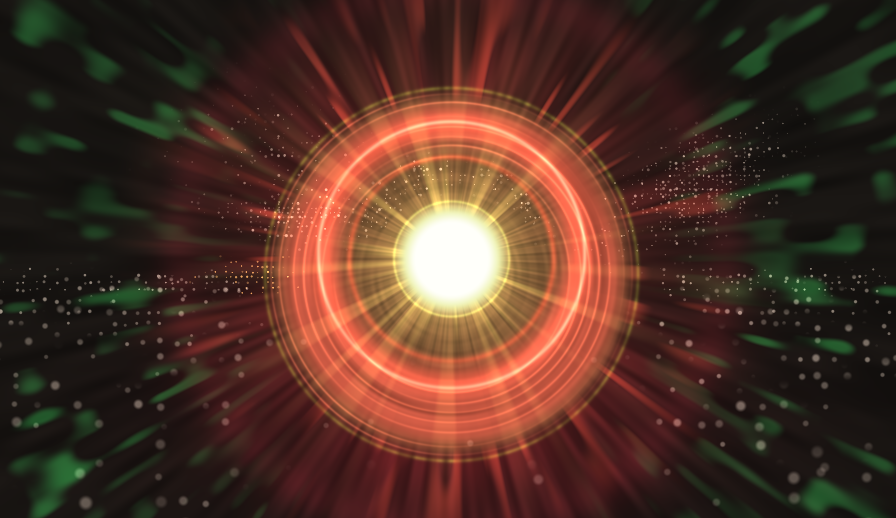
Write a Shadertoy shader that draws this background.

```glsl
// Glowing white core inside red light rings, with radial streaks and drifting dust.

const float TAU = 6.2831853;

float hash(vec2 p) {
    vec3 q = fract(vec3(p.xyx) * 0.1031);
    q += dot(q, q.yzx + 33.33);
    return fract((q.x + q.y) * q.z);
}

// Value noise that repeats along x after a whole number of cells
float noise(vec2 p, float period) {
    vec2 i = floor(p), f = fract(p);
    f = f * f * (3.0 - 2.0 * f);
    float x0 = mod(i.x, period), x1 = mod(i.x + 1.0, period);
    return mix(mix(hash(vec2(x0, i.y)), hash(vec2(x1, i.y)), f.x),
               mix(hash(vec2(x0, i.y + 1.0)), hash(vec2(x1, i.y + 1.0)), f.x), f.y);
}

// Noise drawn out along rays (turn is the angle from 0 to 1)
float rays(float turn, float r, float count, float stretch) {
    return noise(vec2(turn * count, r * stretch + count), count);
}

float line(float r, float radius, float width) {
    float d = (r - radius) / width;
    return exp(-d * d);
}

float cloud(vec2 p, vec2 center, vec2 size) {
    vec2 d = (p - center) / size;
    return exp(-dot(d, d));
}

// One soft dot per cell; amount is the share of cells filled
float dots(vec2 p, float cell, float amount) {
    vec2 g = p / cell, id = floor(g);
    vec2 center = 0.35 + 0.3 * vec2(hash(id + 7.0), hash(id + 19.0));
    float size = mix(0.17, 0.34, hash(id + 31.0));
    float shape = 1.0 - smoothstep(size * 0.35, size, length(fract(g) - center));
    return shape * smoothstep(0.0, 0.15, amount - hash(id)) * mix(0.4, 1.0, hash(id + 43.0));
}

void mainImage(out vec4 fragColor, in vec2 fragCoord) {
    vec2 p = (fragCoord - 0.5 * iResolution.xy) / iResolution.y - vec2(0.007, 0.0);
    float r = length(p);
    float turn = atan(p.y, p.x) / TAU + 0.5;
    float rOuter = length(p + vec2(0.0, 0.03));
    float rBand = length(p - vec2(0.0, 0.008));

    // Dark space with a red halo
    float halo = 1.0 - smoothstep(0.3, 0.68, r);
    float coarse = rays(turn, r, 60.0, 5.0);
    float fine = rays(turn, r, 220.0, 7.0);
    vec3 color = vec3(0.085, 0.075, 0.065);
    color += vec3(0.22, 0.045, 0.05) * halo * (0.5 + 0.7 * coarse);
    color += vec3(0.07, 0.01, 0.02) * line(r, 0.53, 0.04);
    color += vec3(0.10, 0.0, 0.02) * cloud(p, vec2(0.0, -0.32), vec2(0.5, 0.2));
    color *= 0.75 + 0.5 * fine;

    // Red streaks near the rings, green streaks toward the sides
    float redStreak = smoothstep(0.62, 0.95, rays(turn, r, 130.0, 6.0));
    color += vec3(0.38, 0.12, 0.08) * redStreak * (1.0 - smoothstep(0.33, 0.68, r));
    float greenStreak = smoothstep(0.58, 0.95, rays(turn, r, 170.0, 13.0));
    float sides = smoothstep(0.3, 0.75, abs(p.x) + 0.25 * abs(p.y));
    color += vec3(0.06, 0.27, 0.11) * greenStreak * sides * (0.4 + coarse);

    // Olive inner disk and red outer band
    float disk = 1.0 - smoothstep(0.325, 0.365, rOuter);
    float grain = noise(vec2(turn * 12.0, rOuter * 130.0), 12.0);
    float broad = noise(vec2(turn * 5.0, rOuter * 38.0 + 9.0), 5.0);
    float band = smoothstep(0.18, 0.25, rBand) * (1.0 - smoothstep(0.30, 0.36, rOuter));
    vec3 olive = vec3(0.43, 0.29, 0.18) * (0.72 + 0.35 * fine + 0.25 * grain);
    vec3 red = mix(vec3(0.46, 0.20, 0.14), vec3(0.93, 0.41, 0.31), 0.25 + 0.45 * broad + 0.35 * grain);
    color = mix(color, mix(olive, red, band), disk * 0.95);

    // Thin bright rings
    float sweep = 0.55 + 0.45 * noise(vec2(turn * 9.0, 3.0), 9.0);
    color += vec3(0.35, 0.10, 0.07) * line(rBand, 0.25, 0.022) * sweep;
    color += vec3(0.45, 0.38, 0.32) * line(rBand, 0.257, 0.004) * sweep;
    color += vec3(0.38, 0.08, 0.05) * line(r, 0.197, 0.006) * sweep;
    for (int i = 0; i < 7; i++) {
        float k = float(i);
        float radius = 0.225 + 0.02 * k + 0.009 * hash(vec2(k, 5.0));
        float arc = noise(vec2(turn * 7.0, k * 4.0), 7.0);
        color += vec3(0.32, 0.16, 0.11) * line(rOuter, radius, 0.0025) * arc;
    }
    color += vec3(0.16, 0.21, 0.05) * line(rOuter, 0.36, 0.004) * (0.4 + fine);

    // Gold-green rays leaving the core
    float beam = smoothstep(0.5, 0.95, rays(turn, r, 84.0, 3.0));
    color += vec3(0.32, 0.30, 0.13) * beam * exp(-7.0 * max(r - 0.1, 0.0));

    // Dust floor: dots grow toward the viewer
    float below = -p.y;
    float outside = smoothstep(0.30, 0.50, abs(p.x));
    float dust = 0.0;
    for (int i = 0; i < 5; i++) {
        float k = float(i);
        float depth = 0.045 + 0.022 * k * (k + 1.0);
        float layer = line(below, depth, 0.025 + 0.024 * k);
        float amount = layer * mix(0.035 * k, 0.62 - 0.06 * k, outside);
        dust += dots(p + k * 3.7, 0.013 + 0.009 * k, amount) * (1.0 - 0.1 * k);
    }

    // Dust clouds above the floor and inside the rings
    vec2 tilted = vec2(p.x, p.y - 0.35 * (p.x - 0.48));
    float haze = cloud(tilted, vec2(0.48, 0.14), vec2(0.15, 0.09)) * 0.65;
    haze += cloud(p, vec2(-0.31, 0.08), vec2(0.11, 0.04)) * 0.6;
    haze += cloud(p, vec2(-0.36, 0.21), vec2(0.18, 0.12)) * 0.18;
    haze += line(r, 0.17, 0.03) * smoothstep(0.0, 0.1, p.y) * 0.3;
    dust += dots(p + 11.0, 0.013, haze) + 0.7 * dots(p + 23.0, 0.009, haze);
    color += vec3(0.52, 0.48, 0.44) * min(dust, 1.0);
    float gold = cloud(p, vec2(-0.39, -0.035), vec2(0.075, 0.03));
    color += vec3(0.8, 0.6, 0.32) * dots(p + 5.0, 0.010, gold * 0.9);

    // Core and its yellow-green rim
    color += vec3(0.42, 0.40, 0.20) * exp(-22.0 * max(r - 0.09, 0.0));
    color += vec3(0.20, 0.25, 0.10) * line(r, 0.111, 0.003);
    color = mix(color, vec3(0.93, 0.95, 0.68), 1.0 - smoothstep(0.085, 0.118, r));
    color = mix(color, vec3(1.0, 1.0, 0.98), 1.0 - smoothstep(0.068, 0.098, r));
    fragColor = vec4(clamp(color, 0.0, 1.0), 1.0);
}
```
